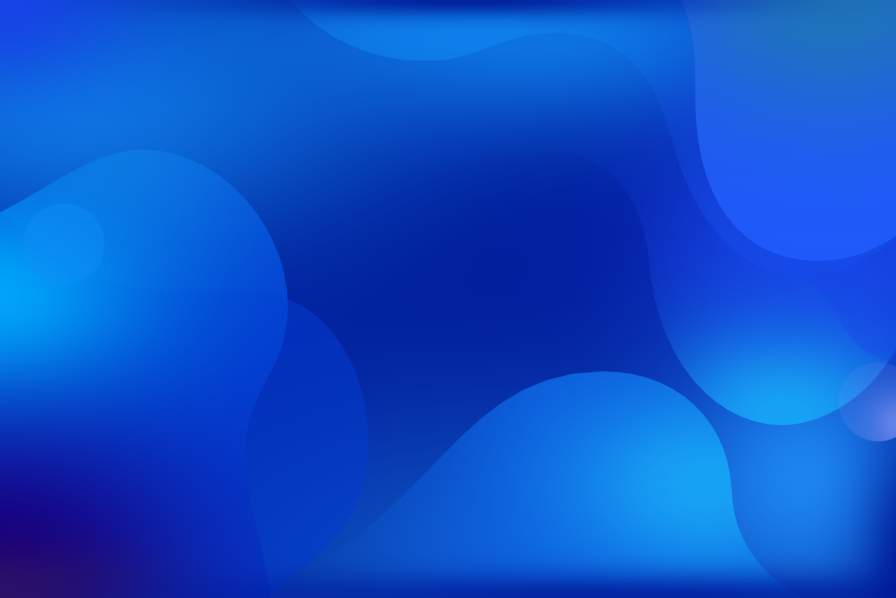
Write a Shadertoy shader that draws this background.

```glsl
// Flowing translucent blobs over a soft blue gradient backdrop.
// Outlines are chains of cubic curves, giving distance and inside/outside;
// colours are blended by elliptical glows. The canvas is 150 x 100 units.

const vec3 NAVY = vec3(0.00, 0.09, 0.59);
const vec3 DENIM = vec3(0.05, 0.32, 0.75);
const vec3 AZURE = vec3(0.05, 0.46, 0.88);
const vec3 SKY = vec3(0.06, 0.56, 0.97);
const vec3 CYAN = vec3(0.09, 0.64, 0.96);
const vec3 AQUA = vec3(0.00, 0.65, 0.98);
const vec3 ROYAL = vec3(0.09, 0.27, 0.91);
const vec3 COBALT = vec3(0.01, 0.23, 0.81);
const vec3 VIVID = vec3(0.13, 0.36, 1.00);
const vec3 TEAL = vec3(0.12, 0.46, 0.72);
const vec3 INDIGO = vec3(0.09, 0.00, 0.50);
const vec3 PLUM = vec3(0.19, 0.06, 0.38);
const vec3 LAVENDER = vec3(0.50, 0.58, 0.96);

const float ABOVE = -1.0, BELOW = 1.0;

// Open outline whose area lies above or below it
struct Shape { vec2 p, pen; float ray, dist, side; };

Shape begin(vec2 p, float ray, vec2 start) {
    return Shape(p, start, ray, 1e4, 1.0);
}

// Cubic edge in short chords: nearest distance, parity along a vertical ray
void curve(inout Shape s, vec4 ctrl, vec2 end) {
    const int STEPS = 14;
    vec2 start = s.pen;
    for (int i = 1; i <= STEPS; i++) {
        float t = float(i) / float(STEPS), u = 1.0 - t;
        vec2 a = s.pen;
        vec2 b = u*u*u*start + 3.0*u*t*(u*ctrl.xy + t*ctrl.zw) + t*t*t*end;
        vec2 e = b - a, w = s.p - a;
        float h = clamp(dot(w, e) / max(dot(e, e), 1e-6), 0.0, 1.0);
        s.dist = min(s.dist, length(w - e * h));
        if ((a.x > s.p.x) != (b.x > s.p.x) && s.ray * (e.y * w.x / e.x - w.y) > 0.0)
            s.side = -s.side;
        s.pen = b;
    }
}

float cover(float d, float px) { return smoothstep(px, -px, d * 1.4); }

float fill(Shape s, float px) { return cover(s.dist * s.side, px); }

// Blend towards a colour within a soft ellipse (centre, radii)
void tint(inout vec3 col, vec2 p, vec3 hue, vec4 area, float amount) {
    vec2 q = (p - area.xy) / area.zw;
    col = mix(col, hue, amount * exp(-dot(q, q)));
}

vec3 backdrop(vec2 p) {
    vec3 col = NAVY;
    tint(col, p, DENIM, vec4(84, 4, 59, 31), 1.0);
    tint(col, p, AZURE, vec4(12, 82, 51, 25), 1.0);
    tint(col, p, AZURE, vec4(90, 94, 55, 16), 1.0);
    tint(col, p, ROYAL, vec4(0, 100, 21, 14), 1.0);
    tint(col, p, ROYAL, vec4(141, 57, 30, 23), 0.8);
    tint(col, p, AZURE + 0.06, vec4(135, 20, 23, 22), 1.0);
    tint(col, p, NAVY, vec4(154, 4, 9, 22), 1.0);
    return col;
}

// Two parallel waves, a pale disc, a fold and the drop at upper right
vec3 rightWaves(vec3 col, vec2 p, float px) {
    Shape low = begin(p, ABOVE, vec2(44, 91));
    curve(low, vec4(47.9, 80.5, 60.5, 73), vec2(73.2, 73));
    curve(low, vec4(80, 73, 84, 75), vec2(89.8, 75));
    curve(low, vec4(102.5, 75, 107.4, 66.8), vec2(108.6, 57));
    curve(low, vec4(109.8, 39.5, 120, 28.9), vec2(130.9, 28.9));
    curve(low, vec4(139.6, 28.9, 149.4, 36.5), vec2(152, 47));
    float m = fill(low, px);
    col = mix(col, ROYAL, 0.04 * m);
    tint(col, p, ROYAL, vec4(135, 55, 26, 24), 0.7 * m);
    tint(col, p, CYAN, vec4(131, 30, 20, 14), m);

    float disc = cover(length(p - vec2(147, 32.8)) - 6.6, px);
    col = mix(col, LAVENDER, 0.12 * disc);
    tint(col, p, LAVENDER, vec4(151, 29, 6, 6), 0.75 * disc);
    Shape fold = begin(p, ABOVE, vec2(132.8, 54.7));
    curve(fold, vec4(141.6, 51.2, 139.6, 39), vec2(152, 39.5));
    col = mix(col, ROYAL, 0.35 * fill(fold, px));

    Shape high = begin(p, ABOVE, vec2(47, 102));
    curve(high, vec4(52.7, 94.1, 61.5, 89.8), vec2(71.3, 89.8));
    curve(high, vec4(80, 89.8, 84, 94.5), vec2(92.8, 94.5));
    curve(high, vec4(104.5, 94.5, 109.4, 87.3), vec2(112.3, 77.5));
    curve(high, vec4(115.2, 64.8, 123, 53.9), vec2(133.8, 53.9));
    curve(high, vec4(140.6, 53.9, 146.5, 56.6), vec2(152, 62));
    m = fill(high, px);
    tint(col, p, ROYAL, vec4(135, 62, 25, 26), 0.7 * m);
    col = mix(col, SKY, 0.05 * m);
    tint(col, p, SKY, vec4(72, 95, 30, 12), 0.5 * m);

    Shape drop = begin(p, ABOVE, vec2(113.3, 102));
    curve(drop, vec4(116.4, 95, 116.5, 90), vec2(116.4, 83.4));
    curve(drop, vec4(116.4, 66.8, 124, 56.4), vec2(136.7, 56.4));
    curve(drop, vec4(142.6, 56.4, 147, 58.2), vec2(152, 62));
    m = fill(drop, px);
    col = mix(col, VIVID, 0.85 * m);
    tint(col, p, TEAL, vec4(140, 102, 30, 22), m);
    return col;
}

// Rising hill at bottom centre, fading out to the left
vec3 hill(vec3 col, vec2 p, float px) {
    Shape s = begin(p, BELOW, vec2(45.3, 2.3));
    curve(s, vec4(72.3, 12.1, 76.2, 37.9), vec2(101, 37.9));
    curve(s, vec4(113.3, 37.9, 122, 29.7), vec2(122.5, 18));
    curve(s, vec4(122.9, 8.2, 128.9, 2.3), vec2(138, -2));
    float m = fill(s, px);
    col = mix(col, AZURE - vec3(0, 0.09, 0), 0.9 * m * smoothstep(48.0, 95.0, p.x));
    tint(col, p, CYAN, vec4(118, 19, 24, 16), m);
    return col;
}

// Two overlapping blobs and a small disc at left
vec3 leftBlobs(vec3 col, vec2 p, float px) {
    Shape back = begin(p, BELOW, vec2(-1, 65));
    curve(back, vec4(7.8, 60, 12.7, 51.6), vec2(27.3, 51.6));
    curve(back, vec4(35.2, 51.2, 42, 52.5), vec2(48, 50));
    curve(back, vec4(56.6, 46.9, 61.7, 36.5), vec2(61.7, 26.2));
    curve(back, vec4(61.7, 8.2, 49.8, 7.2), vec2(44, -2));
    Shape front = begin(p, BELOW, vec2(-1, 64));
    curve(front, vec4(7.8, 68.2, 15.6, 75), vec2(23.8, 75));
    curve(front, vec4(37.1, 75, 48.2, 61.9), vec2(48.2, 48.8));
    curve(front, vec4(48.2, 37.5, 41, 35.5), vec2(41, 23.8));
    curve(front, vec4(41, 16, 45.3, 6.3), vec2(45.3, -2));
    float b = fill(back, px);
    vec3 inner = COBALT;
    tint(inner, p, AZURE, vec4(20, 76, 32, 22), 1.0);
    inner = mix(inner, COBALT, 0.3 * b);
    tint(inner, p, AQUA, vec4(-2, 50, 27, 17), 1.0);
    tint(inner, p, INDIGO, vec4(0, 8, 32, 20), 1.0);
    tint(inner, p, PLUM, vec4(0, 0, 25, 8), 1.0);
    col = mix(mix(col, COBALT, 0.55 * b), inner, fill(front, px));
    return mix(col, SKY, 0.4 * cover(length(p - vec2(10.7, 59.2)) - 6.8, px));
}

void mainImage(out vec4 fragColor, in vec2 fragCoord) {
    vec2 p = fragCoord / iResolution.xy * vec2(150, 100);
    float px = 100.0 / iResolution.y;
    vec3 col = rightWaves(backdrop(p), p, px);
    col = leftBlobs(hill(col, p, px), p, px);
    // Dark fades along the top and bottom rims
    tint(col, p, NAVY, vec4(78, 100, 40, 2.7), 0.9);
    tint(col, p, NAVY, vec4(105, 0, 75, 4), 0.85);
    fragColor = vec4(col, 1.0);
}
```
